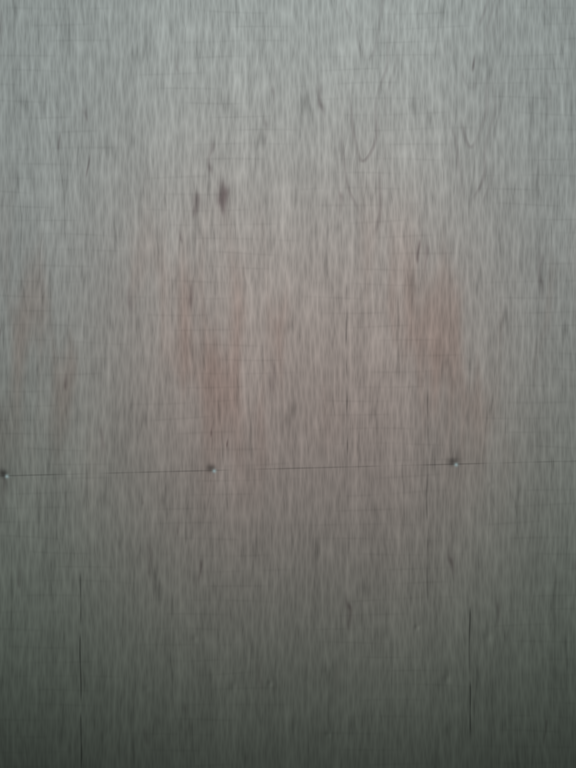
This texture is drawn by a WebGL 2 fragment shader. Its source:

```glsl
#version 300 es
precision highp float;
// Weathered plywood sheet: vertical grain, flecks, arches, cracks and nails in dim light.
uniform vec2 u_resolution;
out vec4 fragColor;

vec2 hash2(vec2 cell) {
  vec3 h = fract(vec3(cell.xyx) * vec3(0.1031, 0.1030, 0.0973));
  h += dot(h, h.yzx + 33.33);
  return fract((h.xx + h.yz) * h.zy);
}

// Distance to the nearest scattered point, centred on zero
float cellular(vec2 p) {
  vec2 base = floor(p), f = p - base;
  float nearest = 2.0;
  for (int j = -1; j <= 1; j++)
    for (int i = -1; i <= 1; i++) {
      vec2 o = vec2(i, j);
      vec2 d = o + hash2(base + o) - f;
      nearest = min(nearest, dot(d, d));
    }
  return sqrt(nearest) - 0.48;
}

// Layered sines, about -1 to 1
float waves(vec2 p) {
  return 0.5 * sin(p.x + 1.3 * sin(p.y)) + 0.3 * sin(2.3 * p.y + 1.7 * p.x + 1.0)
       + 0.2 * sin(4.1 * p.x - 3.1 * p.y + 2.0);
}

float line(float dist, float width, float px) {
  return 1.0 - smoothstep(0.0, width + px, abs(dist));
}

// Soft upright spot
float spot(vec2 d, vec2 radius) {
  d /= radius;
  return exp(-dot(d, d));
}

// One random spot in some cells of a grid
float scatter(vec2 p, vec2 cellSize, vec2 radius, float share, float seed) {
  vec2 cell = floor(p / cellSize);
  vec2 place = hash2(cell + seed), kind = hash2(cell + seed + 71.0);
  vec2 d = p - (cell + 0.3 + 0.4 * place) * cellSize;
  d.x += 0.3 * (kind.y - 0.5) * d.y;
  return step(kind.x, share) * (0.3 + 0.7 * place.y) * spot(d, radius * (0.5 + kind.y));
}

// Nested, broken U-shaped growth rings opening upward
float arches(vec2 p, vec2 tip, float spacing, float px) {
  vec2 d = p - tip;
  d.x += 0.009 * waves(vec2(11.0, 19.0) * p);
  float bend = 120.0;
  float rise = d.y - bend * d.x * d.x + 0.03 * waves(9.0 * p);
  float dist = (fract(rise / spacing) - 0.5) * spacing / length(vec2(1.0, 2.0 * bend * d.x));
  float fade = exp(-d.x * d.x / 0.002) * smoothstep(-0.05, 0.05, rise + 0.05);
  return line(dist, 0.004, px) * fade * smoothstep(-0.5, 0.7, waves(vec2(31.0, 19.0) * p));
}

// Daylight falling from above, cooler toward the borders
vec3 lighting(vec2 uv) {
  float edge = smoothstep(0.1, 0.55, abs(uv.x - 0.53));
  float tone = (0.25 + 0.385 * sin(1.57 * pow(uv.y, 0.93))) * (1.0 - 0.11 * edge);
  float warmth = (1.0 - 0.75 * edge) * exp(-pow((uv.y - 0.47) / 0.36, 2.0));
  vec3 cool = mix(vec3(0.94, 1.05, 0.95), vec3(0.96, 1.015, 1.0), smoothstep(0.0, 0.7, uv.y));
  return tone * mix(cool, vec3(1.045, 0.975, 0.935), warmth);
}

void main() {
  vec2 uv = gl_FragCoord.xy / u_resolution;
  vec2 p = gl_FragCoord.xy / u_resolution.x;
  float px = 1.0 / u_resolution.x;
  vec2 wood = p + vec2(0.005 * waves(vec2(7.0, 4.0) * p), 0.0);

  // Grain from short fine fibres to broad bands
  float grain = 0.13 * cellular(wood * vec2(185.0, 32.0))
              + 0.09 * cellular(wood * vec2(110.0, 11.0) + 17.0)
              + 0.06 * cellular(wood * vec2(48.0, 4.0) + 29.0)
              + 0.06 * cellular(wood * vec2(17.0, 1.4) + 41.0);

  // Dark pores and broken saw marks
  float pores = smoothstep(0.12, 0.5, cellular(wood * vec2(90.0, 13.0) + 63.0));
  float saw = pow(0.5 + 0.5 * sin(240.0 * p.y + 2.0 * waves(vec2(5.0, 13.0) * p)), 12.0);
  grain -= 0.09 * pores + 0.035 * saw * smoothstep(-0.3, 0.8, waves(vec2(21.0, 33.0) * p));
  vec3 color = lighting(uv) * (1.012 + grain);

  // Faint reddish stains drawn out along the grain
  float stain = smoothstep(-0.2, 1.0, waves(vec2(17.0, 5.0) * wood + 2.0) + 1.2 * cellular(wood * vec2(30.0, 5.0)));
  stain *= spot(vec2(0.0, p.y - 0.73), vec2(1.0, 0.19));
  color *= mix(vec3(1.0), vec3(0.965, 0.91, 0.895), stain);

  // Growth rings, flecks and knots, frayed by the fibres
  vec2 frayed = wood + vec2(0.004, 0.016) * waves(vec2(60.0, 47.0) * p);
  float mark = 0.15 * arches(wood, vec2(0.635, 0.84), 0.145, px)
             + 0.14 * arches(wood, vec2(0.815, 0.95), 0.09, px);
  for (int i = 0; i < 4; i++) {
    float k = float(i);
    vec2 shift = vec2(0.037, 0.061) * k;
    mark += 0.23 * scatter(frayed + shift, vec2(0.11, 0.16), vec2(0.0036, 0.017), 0.13, 13.0 * k + 5.0);
  }
  mark += 0.36 * spot(frayed - vec2(0.39, 0.985), vec2(0.008, 0.024));
  mark += 0.22 * spot(frayed - vec2(0.345, 0.985), vec2(0.006, 0.018));
  color *= 1.0 - min(mark, 0.5) * vec3(0.92, 1.04, 1.0);

  // Small dents lit on one side, mostly low on the sheet
  vec2 dentCell = vec2(0.075, 0.09), dentSize = vec2(0.006, 0.009);
  float dent = scatter(p, dentCell, dentSize, 0.3, 90.0)
             - scatter(p + vec2(0.006, -0.003), dentCell, dentSize, 0.3, 90.0);
  color *= 1.0 + 0.13 * dent * (1.0 - smoothstep(0.45, 0.7, p.y));

  // Cracks: x, lower end, upper end, strength
  vec4 cracks[4] = vec4[4](vec4(0.14, 0.0, 0.345, 0.26), vec4(0.816, 0.04, 0.285, 0.3),
                           vec4(0.602, 0.54, 0.85, 0.17), vec4(0.742, 0.28, 0.68, 0.15));
  for (int i = 0; i < 4; i++) {
    vec4 c = cracks[i];
    float span = smoothstep(c.y - 0.02, c.y + 0.02, p.y) * (1.0 - smoothstep(c.z - 0.02, c.z, p.y));
    span *= smoothstep(-0.9, 0.5, waves(vec2(50.0 * c.x, 43.0 * p.y)));
    color *= 1.0 - c.w * span * line(p.x - c.x - 0.002 * waves(p.yy * 12.0), 0.001, px);
  }

  // Scribed line with a row of nails
  float scribe = 0.507 + 0.026 * p.x;
  color *= 1.0 - 0.13 * line(p.y - scribe, 0.001, px) * smoothstep(-0.9, 0.6, waves(25.0 * p));
  for (int i = 0; i < 3; i++) {
    float x = 0.01 + 0.39 * float(i) - 0.03 * float(i % 2);
    vec2 d = p - vec2(x, 0.507 + 0.026 * x);
    color *= 1.0 - 0.35 * spot(d - vec2(-0.004, 0.004), vec2(0.008, 0.007));
    color = mix(color, vec3(0.58, 0.67, 0.68), 0.75 * spot(d - vec2(0.002, -0.001), vec2(0.0035)));
  }
  fragColor = vec4(color, 1.0);
}
```
